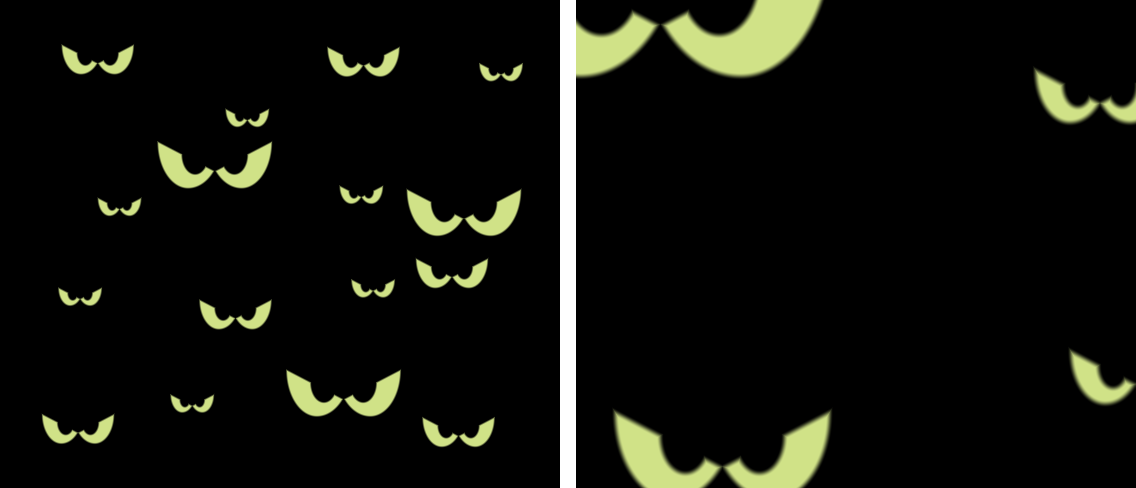
Left: the whole. Right: its middle third, enlarged.
Reproduce this pattern procedurally as a Shadertoy shader.

```glsl
// Pairs of glowering pale green eyes scattered over black darkness.
// Each cell of an inset grid holds one jittered pair in one of three sizes;
// an eye is an ellipse bowl cut by a slanted brow and a smaller pupil ellipse.

const vec3 NIGHT = vec3(0.0);
const vec3 GLOW = vec3(0.815, 0.885, 0.53);

// Layout, in canvas widths
const float GRID = 4.0;                     // cells per side
const vec2 INSET = vec2(0.055, 0.050);      // empty border around the grid
const float CELL_PADDING = 0.004;
const float EDGE_SOFTNESS = 0.0022;         // half width of the soft edge

// Half widths of the pairs, and how many of each size
const float LARGE = 0.1016;
const float MEDIUM = 0.0638;
const float SMALL = 0.0382;
const float LARGE_COUNT = 3.0;
const float MEDIUM_COUNT = 6.0;

// Eye shape, in half widths of a pair; the outer tip lies at (1, 0)
const float EYE_HEIGHT = 0.81;
const float BOWL_X = 0.47;
const float BOWL_OUTER_RADIUS = 0.53;
const float BOWL_INNER_RADIUS = 0.58;
const float BROW_SLOPE = 0.52;
const vec2 PUPIL_CENTER = vec2(0.345, -0.22);
const vec2 PUPIL_RADII = vec2(0.235, 0.35);

vec2 hash2(vec2 p) {
    vec2 q = vec2(dot(p, vec2(127.1, 311.7)), dot(p, vec2(269.5, 183.3)));
    return fract(sin(q + 4.7) * 43758.55);
}

// Approximate signed distance to an ellipse
float ellipseDistance(vec2 p, vec2 radii) {
    float k = length(p / radii);
    float slope = length(p / (radii * radii));
    return k * (k - 1.0) / max(slope, 1e-4);
}

// Signed distance to a mirrored pair of eyes
float eyePairDistance(vec2 p) {
    p.x = abs(p.x);
    float bowlRadius = p.x < BOWL_X ? BOWL_INNER_RADIUS : BOWL_OUTER_RADIUS;
    float bowl = ellipseDistance(p - vec2(BOWL_X, 0.0), vec2(bowlRadius, EYE_HEIGHT));
    float brow = dot(p - vec2(1.0, 0.0), normalize(vec2(-BROW_SLOPE, 1.0)));
    float pupil = ellipseDistance(p - PUPIL_CENTER, PUPIL_RADII);
    return max(max(bowl, brow), -pupil);
}

// Shuffles the cells so that every size gets its exact count
float pairSize(vec2 cell) {
    float rank = mod(7.0 * (cell.x + GRID * cell.y) + 3.0, GRID * GRID);
    if (rank < LARGE_COUNT) return LARGE;
    return rank < LARGE_COUNT + MEDIUM_COUNT ? MEDIUM : SMALL;
}

void mainImage(out vec4 fragColor, in vec2 fragCoord) {
    vec2 uv = fragCoord / iResolution.x;
    vec2 canvas = vec2(1.0, iResolution.y / iResolution.x);

    // Nearest grid cell
    vec2 cellSize = (canvas - 2.0 * INSET) / GRID;
    vec2 cell = clamp(floor((uv - INSET) / cellSize), 0.0, GRID - 1.0);
    vec2 local = uv - INSET - (cell + 0.5) * cellSize;

    // Jitter the pair as far as its cell allows
    float size = pairSize(cell);
    vec2 extent = size * vec2(1.0, 0.5 * EYE_HEIGHT);
    vec2 room = max(0.5 * cellSize - extent - CELL_PADDING, 0.0);
    local -= room * (2.0 * hash2(cell) - 1.0);

    // Draw the pair, centred on its own height
    vec2 p = local / size - vec2(0.0, 0.5 * EYE_HEIGHT);
    float d = eyePairDistance(p) * size;
    float softness = max(EDGE_SOFTNESS, 0.7 / iResolution.x);
    float glow = 1.0 - smoothstep(-softness, softness, d);
    fragColor = vec4(mix(NIGHT, GLOW, glow), 1.0);
}
```
